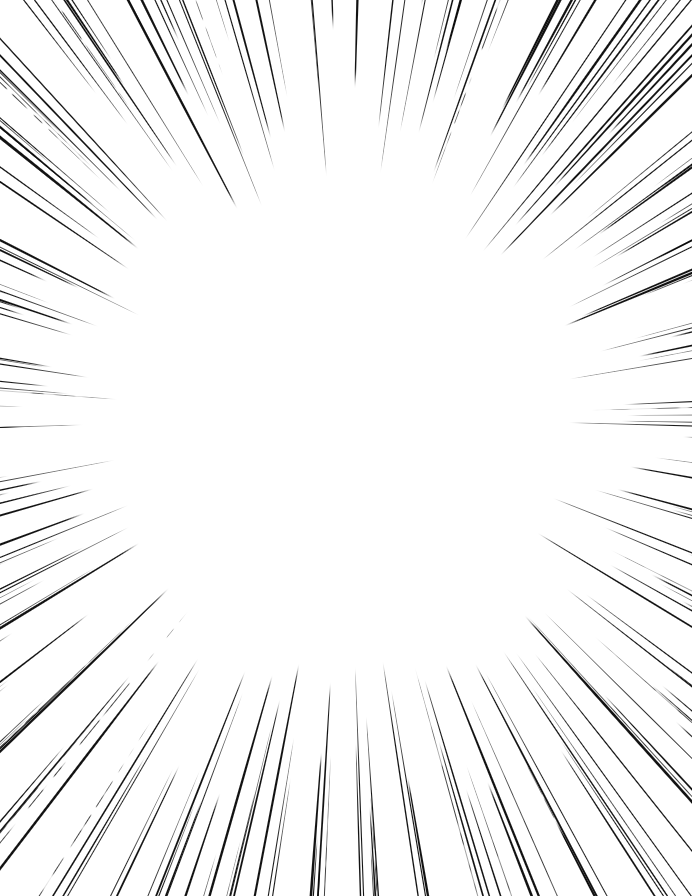
This background is drawn by a Shadertoy shader. Its source:

```glsl
const float TAU = 6.2831853;
const float SECTORS = 60.0;

float hash(vec2 p) {
    vec3 q = fract(vec3(p.xyx) * 0.1031);
    q += dot(q, q.yzx + 33.33);
    return fract((q.x + q.y) * q.z);
}

float noise(float x, float seed) {
    float cell = floor(x);
    return mix(hash(vec2(cell, seed)), hash(vec2(cell + 1.0, seed)),
               smoothstep(0.0, 1.0, fract(x)));
}

// Coverage of one tapered pen stroke running outward from its tip
float stroke(float radius, float angleOffset, float tip, float width, float blur) {
    float along = radius - tip;
    float halfWidth = width * mix(0.5, 1.0, smoothstep(0.0, 0.14, along));
    float edge = (halfWidth - radius * abs(angleOffset)) / blur + 0.5;
    return clamp(edge, 0.0, 1.0) * min(1.0, 2.0 * halfWidth / blur)
         * smoothstep(0.0, 0.025, along);
}

void mainImage(out vec4 fragColor, in vec2 fragCoord) {
    float blur = 1.05 / iResolution.y;
    vec2 p = (fragCoord - vec2(0.5, 0.535) * iResolution.xy) / iResolution.y;
    float radius = length(p);
    float turn = (atan(p.y, p.x) / TAU + 0.5) * SECTORS;

    // Empty centre, slightly longer toward the bottom and left
    float clearing = 0.235 + 0.03 * smoothstep(0.0, -0.28, p.y)
                   + 0.015 * smoothstep(0.0, -0.25, p.x);

    // Each angular sector holds a loose bundle of strokes
    float paper = 1.0;
    for (int k = -1; k <= 1; k++) {
        float sector = floor(turn) + float(k);
        float id = mod(sector, SECTORS);
        float bundle = sector + 0.2 + 0.6 * hash(vec2(id, 3.7));
        float spread = mix(0.4, 1.2, hash(vec2(id, 8.1)));

        // Strokes are rarer straight above the centre
        float upward = max(0.0, -sin((id + 0.5) / SECTORS * TAU));
        float dropout = 0.2 + 0.3 * pow(upward, 6.0);

        for (int j = 0; j < 6; j++) {
            float n = float(j);
            vec2 seed = vec2(id + 0.5, n * 7.0 + 11.0);
            float shift = n == 0.0 ? 0.0 : (hash(seed) - 0.5) * spread;
            float offset = (turn - bundle - shift) * TAU / SECTORS;
            float tip = clearing + 0.036 * n + 0.06 * hash(seed + 2.3);
            float weight = hash(seed + 5.9);
            float width = mix(0.0005, 0.00145, weight * weight);
            float present = step(dropout, hash(seed + 9.4));

            // The lightest strokes break up like a dry pen
            float grain = noise(radius * 90.0, id * 5.0 + n);
            float dryness = mix(smoothstep(0.2, 0.6, grain), 1.0,
                                smoothstep(0.03, 0.15, weight));
            paper *= 1.0 - 0.96 * present * dryness
                   * stroke(radius, offset, tip, width, blur);
        }
    }

    fragColor = vec4(mix(vec3(0.03), vec3(1.0), paper), 1.0);
}
```
